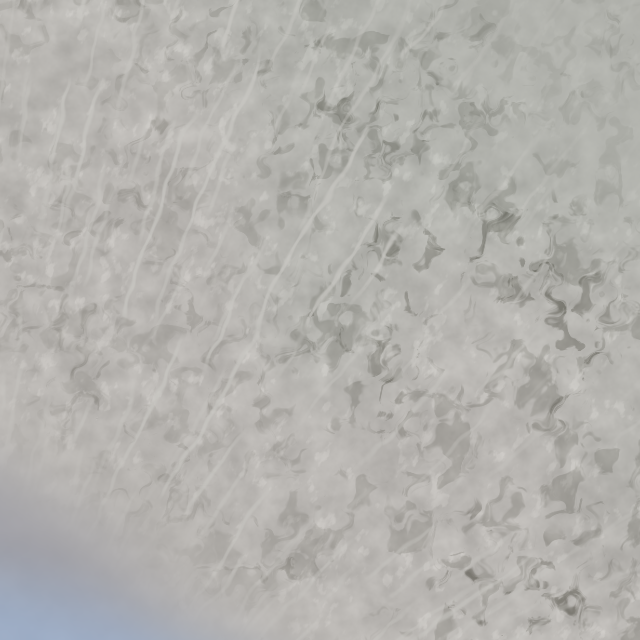
Write a Shadertoy shader that draws this texture.

```glsl
float hash(vec2 p) {
    return fract(sin(dot(p, vec2(127.1, 311.7))) * 43758.5453);
}

float noise(vec2 p) {
    vec2 i = floor(p), f = fract(p);
    f = f * f * (3.0 - 2.0 * f);
    return mix(mix(hash(i), hash(i + vec2(1, 0)), f.x),
               mix(hash(i + vec2(0, 1)), hash(i + vec2(1, 1)), f.x), f.y);
}

float fbm(vec2 p) {
    float sum = 0.0, amp = 0.533;
    for (int i = 0; i < 4; i++) {
        sum += amp * noise(p);
        p = mat2(1.6, 1.2, -1.2, 1.6) * p + 17.3;
        amp *= 0.5;
    }
    return sum;
}

// Thin broken ridges fanning out from a point below the left corner
float ridges(vec2 p, float density, float seed) {
    vec2 q = p - vec2(-0.2, -0.6);
    q += 0.022 * (vec2(noise(p * 9.0 + seed), noise(p * 9.0 + seed + 40.0)) - 0.5);
    q += 0.007 * (vec2(noise(p * 38.0 + seed), noise(p * 38.0 + seed + 70.0)) - 0.5);
    float radius = length(q);
    float lane = atan(q.y, q.x) * density + seed;
    float id = floor(lane);
    float offset = fract(lane) - 0.5 - 0.4 * (hash(vec2(id, seed)) - 0.5);
    float dist = abs(offset) * radius / density;
    float presence = smoothstep(0.40, 0.72, noise(vec2(radius * 9.0, id * 7.31 + seed)));
    float width = 0.0035 + 0.003 * noise(p * 45.0 + seed);
    return presence * (1.0 - smoothstep(0.0008, width, dist));
}

void mainImage(out vec4 fragColor, in vec2 fragCoord) {
    vec2 p = fragCoord / iResolution.y;

    // Regions: smooth bluish lower left, faded upper right, rough right side
    float cloud = noise(p * 4.0 + 3.0) - 0.5;
    float cornerDist = p.y + 0.72 * p.x + 0.07 * cloud;
    float corner = 1.0 - smoothstep(0.02, 0.40, cornerDist);
    float relief = smoothstep(0.15, 0.50, cornerDist)
                 * (1.0 - 0.65 * smoothstep(1.45, 1.85, p.x + p.y + 0.2 * cloud));
    float rough = mix(0.55, 1.1, smoothstep(0.15, 0.75, p.x + 0.3 * cloud));

    // Warm to greenish grey ground with broad and fine mottling
    float cool = smoothstep(0.35, 1.1, 0.5 * p.x + 0.7 * p.y + 0.5 * cloud);
    vec3 color = mix(vec3(0.727, 0.715, 0.700), vec3(0.700, 0.704, 0.682), cool);
    color += 0.035 * (fbm(p * 5.0 + 9.0) - 0.5);
    color += (0.03 + 0.09 * relief) * (fbm(p * 38.0 + 21.0) - 0.5);

    // Angular pits, slightly stretched along the ridges
    vec2 slanted = mat2(0.88, 0.42, -0.48, 0.85) * p;
    vec2 warp = vec2(noise(p * 48.0), noise(p * 48.0 + 31.0)) - 0.5;
    vec2 pitPos = slanted * vec2(33.0, 25.0) + 1.1 * warp;
    float pits = smoothstep(0.57, 0.70, fbm(pitPos));
    float cluster = smoothstep(0.35, 0.65, noise(p * 8.0 + 50.0));
    float deep = smoothstep(0.60, 0.76, fbm(pitPos * 1.5 + 80.0)) * cluster;
    color -= relief * rough * vec3(0.080, 0.079, 0.084) * pits;
    color -= relief * rough * vec3(0.125, 0.125, 0.132) * deep;

    // Pale flecks and ridges
    float flecks = smoothstep(0.60, 0.76, fbm(slanted * vec2(62.0, 42.0) + 120.0));
    color += 0.045 * relief * flecks;
    float lines = max(ridges(p, 23.0, 5.0), 0.65 * ridges(p, 31.0, 63.0));
    float lineFade = relief * (1.0 - 0.55 * smoothstep(0.55, 0.95, p.x));
    color = mix(color, vec3(0.785, 0.780, 0.762), 0.68 * lines * lineFade);

    // Shaded bluish corner, brightening at the very bottom
    vec3 shade = mix(vec3(0.61, 0.675, 0.775), vec3(0.622, 0.622, 0.650),
                     smoothstep(0.0, 0.17, p.y + 0.25 * p.x + 0.04 * cloud));
    shade += 0.03 * (fbm(p * 22.0 + 11.0) - 0.5);
    color = mix(color, shade, 0.95 * smoothstep(0.0, 0.8, corner));

    fragColor = vec4(color, 1.0);
}
```
